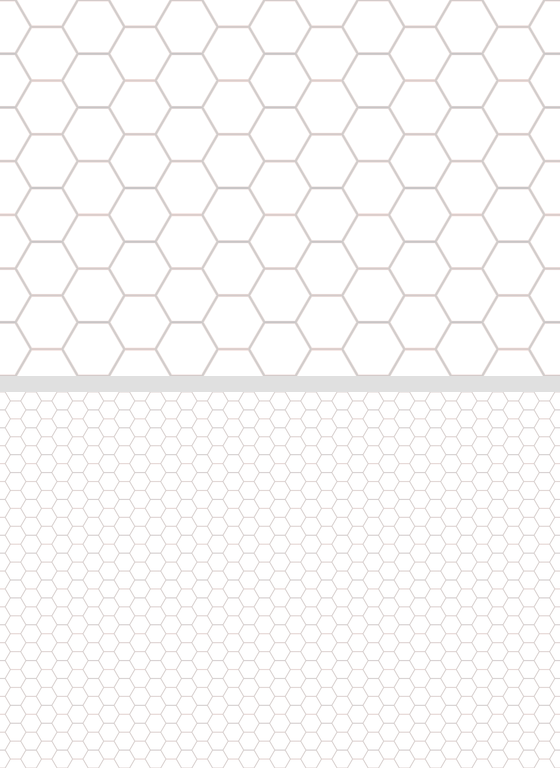
Top, the tile; bottom, the same tile 3 across and 3 down.
A Shadertoy shader for this pattern:

```glsl
#define REPEATS vec2(6.0, 7.0)
#define HALF_WIDTH 0.023
#define SOFTNESS 0.016
#define PAPER vec3(1.0)
#define SLANT_TONE vec3(0.815, 0.80, 0.795)
#define GREY_TONE vec3(0.77, 0.765, 0.77)
#define PINK_TONE vec3(0.86, 0.805, 0.795)
#define FRINGE_TINT vec3(0.02, -0.01, -0.015)

const float TAU = 6.2831853;
const vec2 CELL = vec2(1.7320508, 1.0);

// Offset from the nearest centre of a flat-topped hexagon lattice
vec2 hexOffset(vec2 p) {
    vec2 a = mod(p + CELL * vec2(0.5, 0.0), CELL) - 0.5 * CELL;
    vec2 b = mod(p + CELL * vec2(0.0, 0.5), CELL) - 0.5 * CELL;
    return dot(a, a) < dot(b, b) ? a : b;
}

// Horizontal edges alternate between grey and pink in a slow beat by row
vec3 rowTone(float y) {
    float rows = 2.0 * REPEATS.y;
    float row = mod(rows - floor(2.0 * y + 0.5), rows);
    float beat = 0.5 + 0.5 * cos(TAU * (0.4 * (row - 2.0) + 0.1));
    return mix(PINK_TONE, GREY_TONE, beat);
}

void mainImage(out vec4 fragColor, in vec2 fragCoord) {
    vec2 p = fragCoord / iResolution.xy * REPEATS * CELL;
    float pixel = REPEATS.y / iResolution.y;

    // Distance to the closest flat or slanted side
    vec2 q = abs(hexOffset(p));
    float flatSide = q.y;
    float slantSide = dot(q, 0.5 * CELL);
    float edgeDist = 0.5 - max(flatSide, slantSide);

    // Soft line coverage
    float blur = max(SOFTNESS, 0.5 * pixel);
    float line = 1.0 - smoothstep(HALF_WIDTH - blur, HALF_WIDTH + blur, edgeDist);

    // Line tone, with a warm fringe where it fades out
    float isFlat = smoothstep(-0.02, 0.02, flatSide - slantSide);
    vec3 tone = mix(SLANT_TONE, rowTone(p.y), isFlat);
    vec3 color = mix(PAPER, tone, line);
    color += 4.0 * line * (1.0 - line) * FRINGE_TINT;

    fragColor = vec4(clamp(color, 0.0, 1.0), 1.0);
}
```
